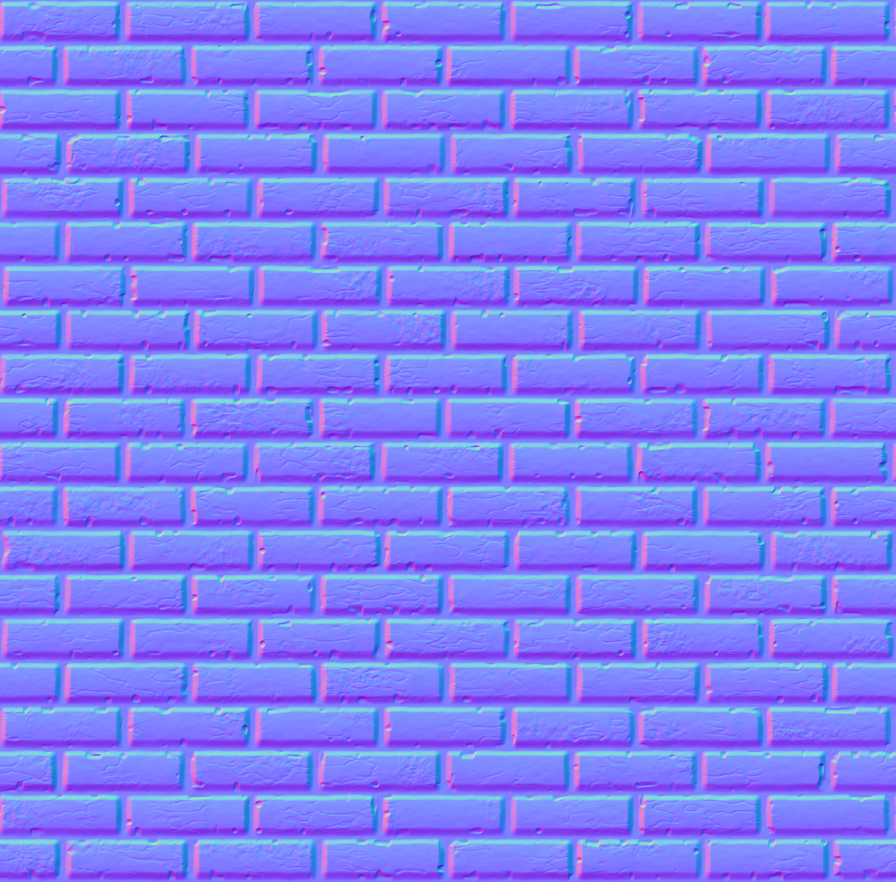
This texture map is drawn by a Shadertoy shader. Its source:

```glsl
// Tangent-space normal map of a worn running-bond brick wall, 7 bricks by 20 courses.
// A height field of domed, bevelled and chipped bricks is differentiated by central
// differences, and the resulting normal is packed into colour.

const float BRICK_LENGTH = 2.902;   // in course heights

float hash(vec2 p) {
    vec3 q = fract(p.xyx * 0.1031);
    q += dot(q, q.yzx + 33.33);
    return fract((q.x + q.y) * q.z);
}

float noise(vec2 p) {
    vec2 i = floor(p), f = fract(p);
    f = f * f * (3.0 - 2.0 * f);
    return mix(mix(hash(i), hash(i + vec2(1, 0)), f.x),
               mix(hash(i + vec2(0, 1)), hash(i + vec2(1, 1)), f.x), f.y);
}

float fbm(vec2 p) {
    float sum = 0.0, gain = 0.5;
    for (int i = 0; i < 3; i++) {
        sum += gain * noise(p);
        p = p * 2.03 + 7.1;
        gain *= 0.5;
    }
    return sum;
}

// Grain, hairline cracks and rough patches on one brick face
float wear(vec2 p, vec2 seed) {
    vec2 s = p + seed;
    float grain = 0.012 * fbm(s * vec2(4.0, 7.0));
    float vein = abs(fbm(s * vec2(1.6, 4.5)) - 0.44);
    float crack = 0.009 * smoothstep(0.0, 0.07, vein) * smoothstep(0.35, 0.7, noise(s * 1.3 + 5.0));
    float patchMask = smoothstep(0.62, 0.9, noise(s * vec2(0.8, 1.5) + 31.0));
    return grain + crack + 0.04 * patchMask * (fbm(s * 8.0) - 0.45);
}

float wallHeight(vec2 p) {
    // Staggered courses with slight drift
    float course = floor(p.y);
    float shift = 0.5 * mod(course + 1.0, 2.0) - 0.02 + 0.05 * (hash(vec2(course, 3.0)) - 0.5);
    float along = p.x / BRICK_LENGTH - shift;
    vec2 id = vec2(mod(floor(along), 7.0), course);
    vec2 q = vec2((fract(along) - 0.5) * BRICK_LENGTH, fract(p.y) - 0.5);
    vec2 seed = 19.7 * id + 11.0;

    // Distance inside the brick outline, with uneven and chipped edges
    vec2 inset = vec2(BRICK_LENGTH * 0.5 - 0.085 - 0.035 * hash(id + 40.0), 0.425) - abs(q);
    inset -= 0.025 * noise(q * 3.0 + seed);
    inset -= 0.07 * smoothstep(0.72, 0.95, noise(q * 5.0 + seed + 9.0));

    // Bevels: crisp above, broader below
    float ends = smoothstep(-0.08, 0.08, inset.x);
    float beds = q.y > 0.0 ? smoothstep(-0.07, 0.06, inset.y)
                           : smoothstep(-0.07, 0.15, inset.y);

    // Domed face with a small random tilt
    vec2 tilt = 0.05 * (vec2(hash(id + 70.0), hash(id + 90.0)) - 0.5);
    float face = 0.118 - 0.27 * q.y * q.y + dot(tilt, q * vec2(0.5, 1.0)) + wear(q, seed);
    float mortar = 0.012 * fbm(p * 5.0);
    return mix(mortar, face, ends * beds);
}

void mainImage(out vec4 fragColor, in vec2 fragCoord) {
    vec2 p = fragCoord / iResolution.xy * vec2(7.0 * BRICK_LENGTH, 20.0);
    vec2 e = vec2(0.02, 0.0);
    vec2 slope = vec2(wallHeight(p + e.xy) - wallHeight(p - e.xy),
                      wallHeight(p + e.yx) - wallHeight(p - e.yx)) / (2.0 * e.x);

    // Red rises to the right, green falls upwards
    vec3 normal = normalize(vec3(slope.x, -slope.y, 1.0));
    fragColor = vec4(0.5 + 0.5 * normal, 1.0);
}
```
